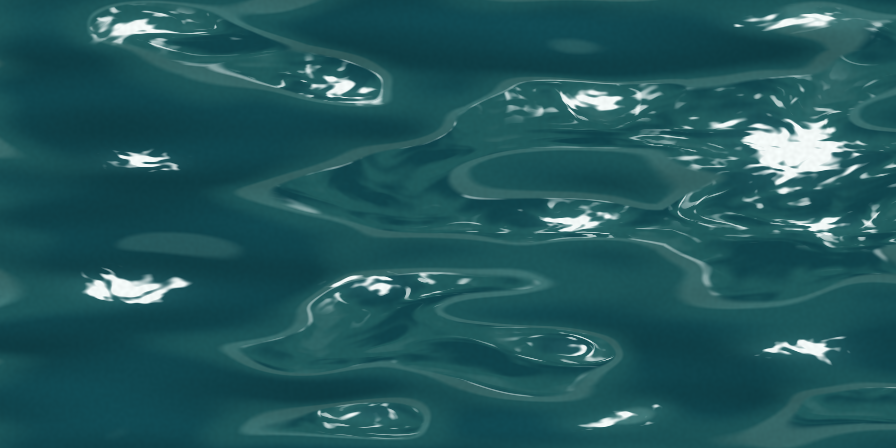
Write a Shadertoy shader that draws this texture.

```glsl
// Rippled teal water: a stretched gradient-noise swell is cut into dark
// troughs, pale grey-green contour bands and clearer inner lenses.
// Scattered sun glints raise the swell and break into thin white streaks.
#define DEEP vec3(0.058, 0.265, 0.298)
#define CLEAR vec3(0.122, 0.355, 0.362)
#define BAND vec3(0.235, 0.435, 0.435)
#define SUN vec3(0.950, 0.975, 0.970)
#define SWELL_SCALE vec2(1.45, 6.2)
#define RIPPLE_SCALE vec2(5.0, 17.0)
#define STREAK_SCALE vec2(17.0, 52.0)
#define BAND_START 0.12
#define BAND_END 0.20
#define GLINTS 14
#define GLINT_SIZE vec2(0.095, 0.027)

float hash(vec2 p) {
    vec3 q = fract(vec3(p.xyx) * 0.1031);
    q += dot(q, q.yzx + 33.33);
    return fract((q.x + q.y) * q.z);
}

float cornerSlope(vec2 cell, vec2 offset) {
    float angle = 6.2832 * hash(cell + 57.0);
    return dot(vec2(cos(angle), sin(angle)), offset);
}

// Gradient noise, roughly -0.7 to 0.7
float noise(vec2 p) {
    vec2 i = floor(p), f = fract(p);
    vec2 u = f * f * f * (f * (f * 6.0 - 15.0) + 10.0);
    vec2 e = vec2(1.0, 0.0);
    float low = mix(cornerSlope(i, f), cornerSlope(i + e, f - e), u.x);
    float high = mix(cornerSlope(i + e.yx, f - e.yx), cornerSlope(i + 1.0, f - 1.0), u.x);
    return mix(low, high, u.y);
}

// x: swell raised around the glints, y: glint strength
vec2 glintField(vec2 p, float aspect) {
    vec2 field = vec2(0.0);
    for (int i = 0; i < GLINTS; i++) {
        float k = float(i);
        vec2 center = fract(vec2(0.87, 0.66) + k * vec2(0.7549, 0.5698));
        float chance = hash(vec2(k, 4.0));
        vec2 size = GLINT_SIZE * mix(0.6, 1.25, chance);
        float strength = mix(0.75, 1.0, chance);
        if (i == 0) {
            size = GLINT_SIZE * vec2(1.6, 3.1);
            strength = 1.15;
        }
        vec2 d = (p - center * vec2(aspect, 1.0)) / size;
        d.y += 0.25 * d.x * (hash(vec2(k, 9.0)) - 0.5);
        float r2 = dot(d, d);
        field = max(field, vec2(exp(-0.2 * r2), strength * exp(-r2)));
    }
    return field;
}

// Soft bright line along the zero contour of v
float contour(float v, float width) {
    float w = max(width, fwidth(v));
    return 1.0 - smoothstep(0.1 * w, w, abs(v));
}

void mainImage(out vec4 fragColor, in vec2 fragCoord) {
    vec2 p = fragCoord / iResolution.y;
    float aspect = iResolution.x / iResolution.y;

    // Bend the surface so that the lenses are irregular
    vec2 bend = vec2(noise(p * vec2(2.5, 7.0) + 11.0), noise(p * vec2(2.5, 5.0) + 23.0));
    vec2 q = p + bend * vec2(0.10, 0.045);
    vec2 glints = glintField(q, aspect);

    // Broad swell, ripples, streaks and specks of light
    float swell = noise(q * SWELL_SCALE + 3.0) + 0.3 * noise(q * SWELL_SCALE * 2.1 + 17.0);
    swell += 0.46 * glints.x;
    float ripple = noise(q * RIPPLE_SCALE + vec2(0.0, 4.0 * swell) + 31.0);
    float streak = noise(q * STREAK_SCALE + vec2(1.0, 3.5) * ripple + 43.0);
    float speck = noise(q * STREAK_SCALE * vec2(2.2, 1.5) + 2.0 * ripple + 83.0);

    // Troughs with a few submerged pale ovals
    float shade = noise(p * vec2(2.0, 11.0) + 61.0);
    vec3 color = DEEP * (1.0 + 0.22 * shade);
    color = mix(color, CLEAR, 0.75 * smoothstep(-0.16, BAND_START, swell + 0.2 * shade));
    float oval = smoothstep(0.41, 0.45, -swell);
    color = mix(color, BAND, 0.5 * oval);

    // Contour band of uneven width, then the clear lens inside it
    float edge = swell + 0.06 * ripple + 0.08 * shade;
    float band = smoothstep(BAND_START - 0.025, BAND_START + 0.02, swell);
    float lens = smoothstep(BAND_END - 0.025, BAND_END + 0.02, edge);
    float clarity = smoothstep(-0.42, 0.12, ripple + 0.35 * streak + 0.4 * shade);
    vec3 lensColor = mix(DEEP, CLEAR, clarity);
    lensColor = mix(lensColor, BAND, 0.5 * smoothstep(0.22, 0.5, ripple + 0.3 * streak));
    color = mix(color, BAND * (0.97 + 0.25 * shade), 0.88 * band);
    color = mix(color, lensColor, lens);

    // Broken reflected lines, on the lens rim and along the ripples
    float patches = smoothstep(0.0, 0.35, noise(p * vec2(5.0, 9.0) + 71.0) + 0.4 * streak);
    float rim = contour(edge - BAND_END, 0.02) * patches;
    float caustic = contour(ripple - 0.10, 0.055) * lens;
    caustic *= smoothstep(0.05, 0.55, glints.x) * smoothstep(-0.08, 0.25, streak + 0.4 * speck);
    color = mix(color, SUN, max(0.45 * rim, 0.75 * caustic));

    // Sun glints: solid cores fray into streaks, with a veil of glare
    float level = glints.y + 0.75 * streak + 0.5 * speck + 0.35 * ripple;
    float glint = smoothstep(0.50, 0.86, level) * smoothstep(0.05, 0.3, glints.y);
    float fray = smoothstep(0.22, 0.5, streak + 0.5 * speck + 0.2 * ripple);
    fray *= smoothstep(0.25, 0.75, glints.x) * lens;
    color = mix(color, BAND * 1.35, 0.32 * min(glints.y, 1.0));
    color = mix(color, SUN, max(glint, 0.7 * fray));

    // Slight fine mottling
    color *= 1.0 + 0.04 * noise(p * 90.0);
    fragColor = vec4(clamp(color, 0.0, 1.0), 1.0);
}
```
